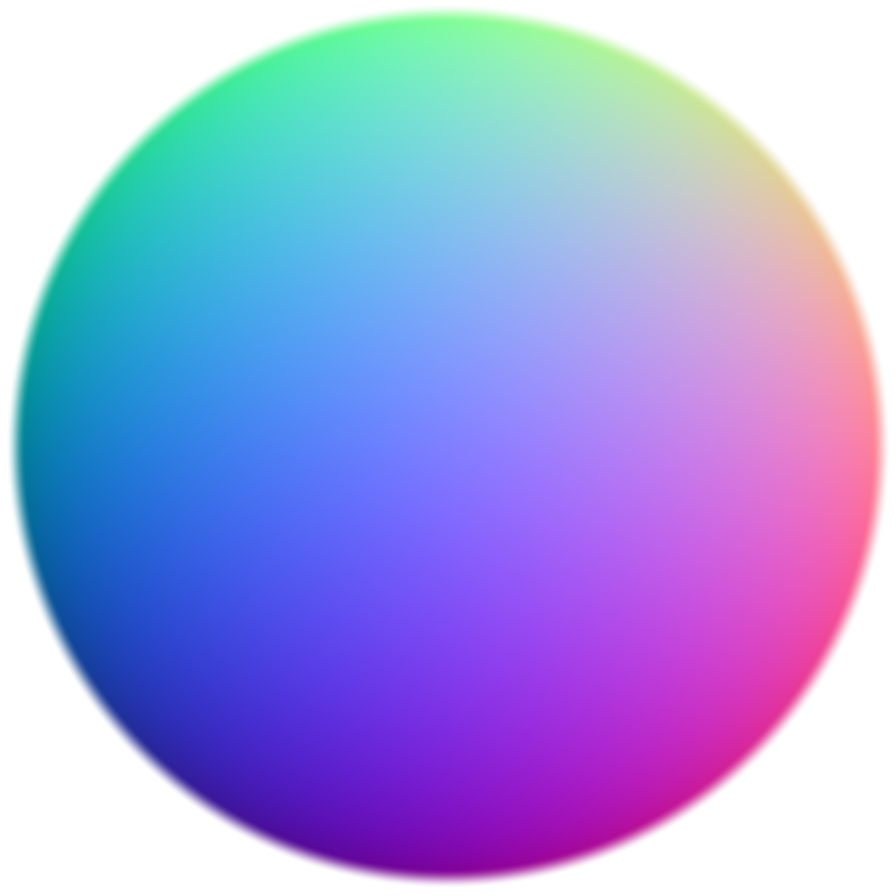
A WebGL 1 fragment shader for this texture map:

```glsl
precision highp float;
// A normal-map ball: a sphere seen head on, each surface normal shown as a
// colour (x to red, y to green, z to blue), with a soft rim on white.
// The normal is solved from the disc position; no randomness is needed.

#define CENTER vec2(0.5007, 0.5024)
#define RADIUS 0.483
#define RIM_SOFTNESS 0.011
#define RIM_DEPTH 0.012
#define BACKGROUND vec3(1.0)

uniform vec2 u_resolution;

// Unit normal of the sphere at a disc position, clamped to the rim outside it.
vec3 sphereNormal(vec2 disc) {
    vec2 slope = disc / max(length(disc), 1.0);
    float depth = sqrt(max(1.0 - dot(slope, slope), RIM_DEPTH));
    return vec3(slope, depth);
}

// Packs a normal from -1..1 into a colour from 0..1.
vec3 normalToColor(vec3 normal) {
    return clamp(normal * 0.5 + 0.5, 0.0, 1.0);
}

void main() {
    // Square canvas units, centred on shorter side
    float side = min(u_resolution.x, u_resolution.y);
    vec2 uv = (gl_FragCoord.xy - 0.5 * u_resolution) / side + 0.5;

    // Ball shading
    vec2 offset = uv - CENTER;
    vec3 ball = normalToColor(sphereNormal(offset / RADIUS));

    // Soft coverage across the rim
    float rimDistance = length(offset) - RADIUS;
    float softness = max(RIM_SOFTNESS, 1.0 / side);
    float coverage = 1.0 - smoothstep(-softness, softness, rimDistance);

    gl_FragColor = vec4(mix(BACKGROUND, ball, coverage), 1.0);
}
```
